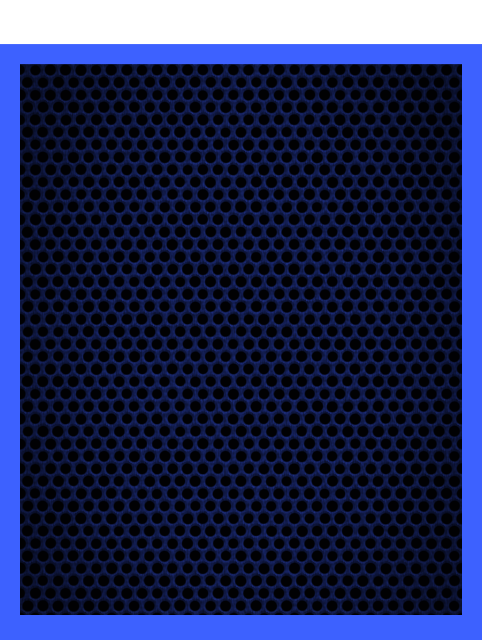
Give the GLSL for this pattern, as a Shadertoy shader.

```glsl
// Lengths are fractions of the canvas height
const float BAND_BOTTOM = 0.931;
const float PANEL_SIDE = 0.0313;
const float PANEL_BOTTOM = 0.039;
const float PANEL_TOP = 0.8997;
const float COLUMNS = 29.0;
const float FIRST_ROW = 0.0534;
const float ROW_PITCH = 0.01947;
const float HOLE_RADIUS = 0.0083;
const float HOLE_SOFTNESS = 0.0015;
const float RADIUS_VARIATION = 0.0005;
const float CENTRE_JITTER = 0.0005;
const float RIM_WIDTH = 0.0022;
const float GRAIN_SCALE = 230.0;
const float GRAIN_AMOUNT = 0.38;
const float EDGE_DARKENING = 0.42;

const vec3 WHITE = vec3(1.0);
const vec3 FRAME_BLUE = vec3(0.24, 0.38, 1.0);
const vec3 HOLE_BLACK = vec3(0.003, 0.003, 0.012);
const vec3 MESH_BLUE = vec3(0.071, 0.113, 0.315);

vec2 hash2(vec2 p) {
    vec3 q = fract(p.xyx * vec3(0.1031, 0.1030, 0.0973));
    q += dot(q, q.yzx + 33.33);
    return fract((q.xx + q.yz) * q.zy);
}

float cornerSlope(vec2 corner, vec2 offset) {
    return dot(hash2(corner) * 2.0 - 1.0, offset);
}

float gradientNoise(vec2 p) {
    vec2 i = floor(p), f = fract(p);
    vec2 u = f * f * f * (f * (f * 6.0 - 15.0) + 10.0);
    vec2 e = vec2(1.0, 0.0);
    return mix(mix(cornerSlope(i, f), cornerSlope(i + e, f - e), u.x),
               mix(cornerSlope(i + e.yx, f - e.yx), cornerSlope(i + 1.0, f - 1.0), u.x), u.y);
}

// Signed distance to the closest hole in x, direction from its centre in yz
vec3 nearestHole(vec2 p, float columnPitch) {
    vec3 nearest = vec3(1.0, 0.0, 0.0);
    float baseRow = round((p.y - FIRST_ROW) / ROW_PITCH);
    for (int k = -1; k <= 1; k++) {
        float row = baseRow + float(k);
        float stagger = 0.5 * mod(row, 2.0);
        float column = round(p.x / columnPitch - stagger);
        vec2 centre = vec2((column + stagger) * columnPitch, FIRST_ROW + row * ROW_PITCH);
        vec2 seed = vec2(column, row) + 100.0;
        centre += (hash2(seed) - 0.5) * 2.0 * CENTRE_JITTER;
        float radius = HOLE_RADIUS + (hash2(seed + 57.0).x - 0.5) * 2.0 * RADIUS_VARIATION;
        vec2 offset = p - centre;
        float dist = length(offset) - radius;
        if (dist < nearest.x) nearest = vec3(dist, offset / max(length(offset), 1e-5));
    }
    return nearest;
}

vec3 meshColour(vec2 p, float halfWidth, float pixel) {
    vec3 hole = nearestHole(p, 2.0 * halfWidth / COLUMNS);

    // Raised rim, lit along the lower left of each hole
    float rim = exp(-pow(hole.x / RIM_WIDTH - 0.6, 2.0));
    float light = 0.92 + 0.3 * rim * dot(hole.yz, vec2(-0.35, -0.9));

    // Woven grain with finer upright fibres
    float grain = gradientNoise(p * GRAIN_SCALE + 300.0);
    float fibres = gradientNoise(p * GRAIN_SCALE * vec2(1.8, 0.5) + 700.0);
    light *= 1.0 + GRAIN_AMOUNT * (grain + fibres);

    // Fall-off towards the panel edges
    vec2 middle = vec2(0.0, 0.5 * (PANEL_BOTTOM + PANEL_TOP));
    vec2 q = (p - middle) / vec2(halfWidth, 0.5 * (PANEL_TOP - PANEL_BOTTOM));
    light *= 1.08 - EDGE_DARKENING * smoothstep(0.1, 1.5, dot(q, q * vec2(1.0, 0.6)));

    float soft = max(HOLE_SOFTNESS, 0.7 * pixel);
    return mix(HOLE_BLACK, MESH_BLUE * light, smoothstep(-soft, soft, hole.x));
}

void mainImage(out vec4 fragColor, in vec2 fragCoord) {
    float pixel = 1.0 / iResolution.y;
    float halfCanvas = 0.5 * iResolution.x * pixel;
    vec2 p = fragCoord * pixel - vec2(halfCanvas, 0.0);
    float halfWidth = halfCanvas - PANEL_SIDE;

    // Frame below the white band
    float band = smoothstep(-0.5, 0.5, (p.y - BAND_BOTTOM) / pixel);
    vec3 colour = mix(FRAME_BLUE, WHITE, band);

    // Perforated panel
    float inside = min(halfWidth - abs(p.x), min(p.y - PANEL_BOTTOM, PANEL_TOP - p.y));
    float panel = smoothstep(-0.5, 0.5, inside / pixel);
    colour = mix(colour, meshColour(p, halfWidth, pixel), panel);

    fragColor = vec4(colour, 1.0);
}
```
